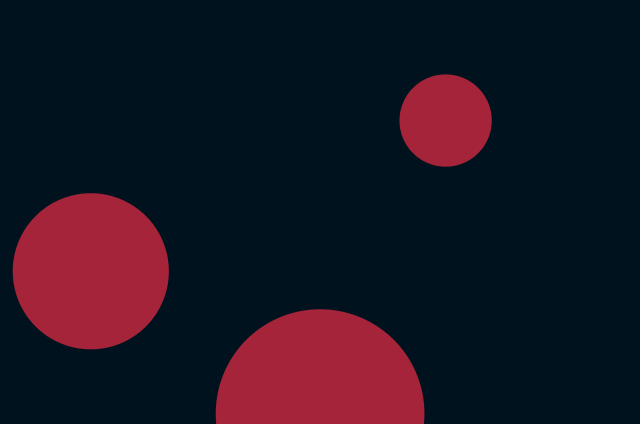
A WebGL 1 fragment shader for this background:

```glsl
precision highp float;

uniform vec2 u_resolution;

const vec3 NIGHT = vec3(0.0, 0.07, 0.118);
const vec3 CRIMSON = vec3(0.651, 0.141, 0.227);

// Discs: centre x, centre y, radius, in canvas heights
const vec3 UPPER_DISC = vec3(1.0510, 0.7157, 0.1088);
const vec3 LEFT_DISC = vec3(0.2141, 0.3602, 0.1841);
const vec3 LOWER_DISC = vec3(0.7549, 0.0245, 0.2461);

float discDistance(vec2 point, vec3 disc) {
  return length(point - disc.xy) - disc.z;
}

void main() {
  vec2 point = gl_FragCoord.xy / u_resolution.y;
  float pixel = 1.0 / u_resolution.y;

  // Union of the three discs
  float dist = discDistance(point, UPPER_DISC);
  dist = min(dist, discDistance(point, LEFT_DISC));
  dist = min(dist, discDistance(point, LOWER_DISC));

  // Edge smoothed over one pixel
  float coverage = clamp(0.5 - dist / pixel, 0.0, 1.0);
  gl_FragColor = vec4(mix(NIGHT, CRIMSON, coverage), 1.0);
}
```
